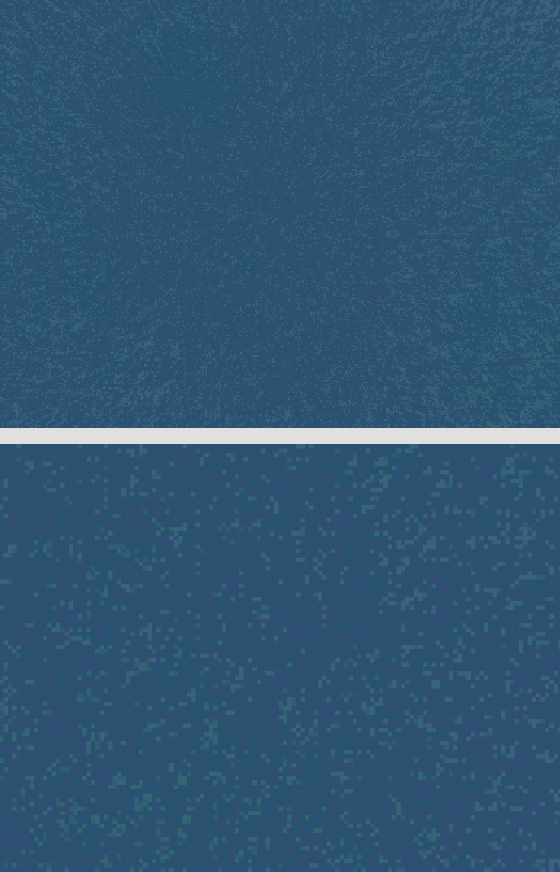
Top, the full canvas; bottom, a detail of the centre.
Reproduce this texture procedurally as a WebGL 2 fragment shader.

```glsl
#version 300 es
precision highp float;
// Grainy blue surface: pale speckles gathered into fine streaks fanning out from a calm centre.

#define GRAIN_ROWS 294.0   // grains over the canvas height
#define EDGE_SOFT 0.15     // sample spread in pixels
#define CENTRE_DENSITY 0.18
#define RIM_DENSITY 0.58   // growth of speckle density with squared radius
#define RIGHT_DENSITY 0.24 // extra density toward the right
#define PATCH_DEPTH 0.21   // strength of the broad patches
#define STREAK_GAIN 3.0
#define GREEN_SHARE 0.47   // part of the pale grains that turn green
#define INDIGO_SHARE 0.28  // part of the dark grains that turn indigo

uniform vec2 u_resolution;
out vec4 fragColor;

const vec3 DEEP_BLUE = vec3(0.16, 0.32, 0.44);
const vec3 INDIGO = vec3(0.19, 0.31, 0.45);
const vec3 PALE_BLUE = vec3(0.23, 0.38, 0.50);
const vec3 TEAL = vec3(0.19, 0.37, 0.45);
const vec3 SEA_GREEN = vec3(0.20, 0.40, 0.45);

// Integer hash of a lattice cell, two values in 0..1
vec2 hash2(vec2 cell, uint seed) {
  uvec2 v = uvec2(ivec2(cell)) + uvec2(seed * 7919u, seed * 104729u);
  v = v * 1664525u + 1013904223u;
  v.x += v.y * 1664525u;
  v.y += v.x * 1664525u;
  v ^= v >> 16u;
  v.x += v.y * 1664525u;
  v.y += v.x * 1664525u;
  v ^= v >> 16u;
  return vec2(v >> 8u) / 16777216.0;
}

// Cellular noise: distance to the nearest scattered point
float cellular(vec2 p, uint seed) {
  vec2 cell = floor(p), f = p - cell;
  float nearest = 4.0;
  for (int y = -1; y <= 1; y++) {
    for (int x = -1; x <= 1; x++) {
      vec2 o = vec2(x, y);
      vec2 d = o + hash2(cell + o, seed) - f;
      nearest = min(nearest, dot(d, d));
    }
  }
  return sqrt(nearest);
}

// Layered warped sines, about -1..1, for broad patches
float patches(vec2 p, float phase) {
  float sum = 0.0, amp = 0.5, freq = 6.0;
  for (int i = 0; i < 4; i++) {
    p = mat2(0.8, 0.6, -0.6, 0.8) * p;
    vec2 q = p * freq + phase * (1.0 + float(i));
    sum += amp * sin(q.x + 1.4 * sin(q.y * 0.8)) * cos(q.y + 0.9 * sin(q.x * 0.7));
    amp *= 0.75;
    freq *= 1.7;
  }
  return sum;
}

// Fibres in several directions, strongest where they point away from the centre
float streaks(vec2 p) {
  vec2 outward = p / (length(p) + 0.05);
  float sum = 0.0, power = 0.0;
  for (int i = 0; i < 6; i++) {
    float angle = 3.14159265 * float(i) / 6.0;
    vec2 dir = vec2(cos(angle), sin(angle));
    float along = dot(dir, outward);
    float weight = 0.15 + along * along;
    vec2 q = vec2(dot(p, dir), dot(p, vec2(-dir.y, dir.x)));
    sum += weight * (cellular(q * vec2(19.0, 95.0), uint(i) + 1u) - 0.5);
    power += weight * weight;
  }
  return sum / sqrt(power);
}

// Long dark scratches, level and upright
float scratches(vec2 p) {
  float level = cellular(p * vec2(3.0, 85.0), 11u);
  float upright = cellular(p.yx * vec2(4.0, 70.0), 12u);
  return smoothstep(0.06, 0.24, level) * mix(0.6, 1.0, smoothstep(0.04, 0.18, upright));
}

vec3 grainColor(vec2 pixel) {
  vec2 cell = floor(pixel / u_resolution.y * GRAIN_ROWS);
  float aspect = u_resolution.x / u_resolution.y;
  vec2 p = (cell + 0.5) / GRAIN_ROWS - 0.5 * vec2(aspect, 1.0);

  // Chance that this grain is pale
  float r2 = dot(p, p);
  float density = CENTRE_DENSITY + RIM_DENSITY * r2 + RIGHT_DENSITY * max(p.x, 0.0);
  density += PATCH_DEPTH * (0.35 + sqrt(r2)) * patches(p, 2.3);
  density = max(density, 0.06) * (1.0 + STREAK_GAIN * streaks(p)) * scratches(p);

  // Hue follows its own broad patches
  vec2 pick = hash2(cell, 21u), tint = hash2(cell, 22u);
  float green = GREEN_SHARE + 0.5 * patches(p, 5.1);
  float indigo = INDIGO_SHARE + 0.3 * patches(p, 8.7);
  vec3 pale = tint.x < green ? (tint.y < 0.5 ? TEAL : SEA_GREEN) : PALE_BLUE;
  vec3 dark = tint.x < indigo ? INDIGO : DEEP_BLUE;
  return pick.x < density ? pale : dark;
}

void main() {
  // Four close samples soften the grain edges
  vec3 color = vec3(0.0);
  for (int i = 0; i < 4; i++) {
    vec2 corner = vec2(i & 1, i >> 1) * 2.0 - 1.0;
    color += 0.25 * grainColor(gl_FragCoord.xy + corner * EDGE_SOFT);
  }
  fragColor = vec4(color, 1.0);
}
```
